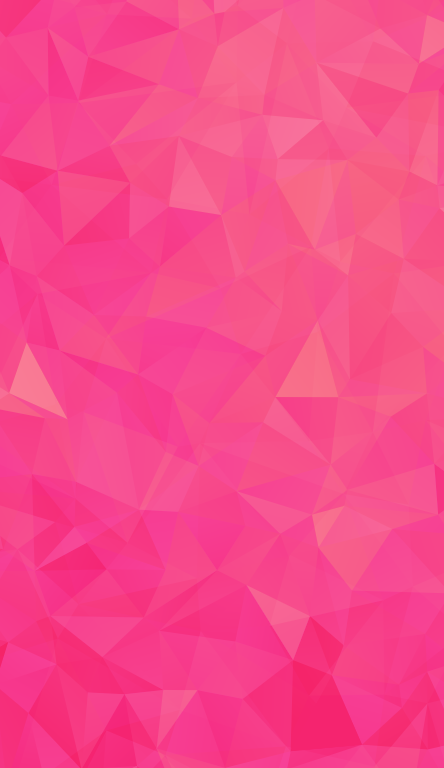
Give the GLSL for this background, as a WebGL 2 fragment shader.

```glsl
#version 300 es
precision highp float;

uniform vec2 u_resolution;
out vec4 fragColor;

const vec3 CRIMSON = vec3(0.96, 0.14, 0.44);
const vec3 HOT_PINK = vec3(0.97, 0.25, 0.56);
const vec3 CORAL = vec3(0.97, 0.38, 0.56);
const vec3 PALE_PINK = vec3(0.98, 0.56, 0.65);

float hash(vec2 p) {
    return fract(sin(dot(p, vec2(127.1, 311.7))) * 43758.5453);
}

mat2 rotation(float angle) {
    float c = cos(angle), s = sin(angle);
    return mat2(c, s, -s, c);
}

float ramp(float low, float high, float x) {
    return clamp((x - low) / (high - low), 0.0, 1.0);
}

float blob(vec2 p, vec2 center, float radius) {
    vec2 d = (p - center) / radius;
    return exp(-dot(d, d));
}

// Mesh vertex: a grid point moved at random
vec2 vertex(vec2 cell) {
    return cell + 0.94 * (vec2(hash(cell), hash(cell + 37.3)) - 0.5);
}

// Positive when p lies to the left of the line from a to b
float side(vec2 a, vec2 b, vec2 p) {
    vec2 u = b - a, v = p - a;
    return u.x * v.y - u.y * v.x;
}

float coverage(vec2 p, vec2 a, vec2 b, vec2 c, float pixel) {
    float ab = side(a, b, p) / distance(a, b);
    float bc = side(b, c, p) / distance(b, c);
    float ca = side(c, a, p) / distance(c, a);
    return clamp(min(ab, min(bc, ca)) / pixel + 0.5, 0.0, 1.0);
}

// Weighted facet: middle point, tone offset, tint offset
void addFacet(inout vec4 sum, inout float total, vec2 p,
              vec2 a, vec2 b, vec2 c, vec2 id, float pixel) {
    float weight = coverage(p, a, b, c, pixel);
    vec2 middle = (a + b + c) / 3.0;
    float tone = hash(id + 5.1) + hash(id + 11.7) - 1.0;
    float highlight = ramp(0.9, 1.0, hash(id + 23.9));
    float angle = 6.2832 * hash(id + 41.3);
    float slope = dot(p - middle, vec2(cos(angle), sin(angle)));
    tone += 1.7 * highlight + 0.35 * slope;
    sum += weight * vec4(middle, tone, hash(id + 59.2) - 0.5);
    total += weight;
}

// Irregular triangle mesh; each quad is split along its better diagonal
vec4 facets(vec2 p, float pixel) {
    vec4 sum = vec4(0.0);
    float total = 0.0;
    for (int y = -1; y <= 1; y++) {
        for (int x = -1; x <= 1; x++) {
            vec2 cell = floor(p) + vec2(x, y);
            vec2 a = vertex(cell), b = vertex(cell + vec2(1.0, 0.0));
            vec2 c = vertex(cell + 1.0), d = vertex(cell + vec2(0.0, 1.0));
            float splitAC = min(side(a, b, c), side(a, c, d));
            float splitBD = min(side(b, c, d), side(b, d, a));
            if (splitBD > splitAC) {
                vec2 first = a;
                a = b; b = c; c = d; d = first;
            }
            addFacet(sum, total, p, a, b, c, cell, pixel);
            addFacet(sum, total, p, a, c, d, cell + 0.5, pixel);
        }
    }
    return sum / max(total, 0.001);
}

// Broad light and dark areas, in units of the canvas width
float broadTone(vec2 p) {
    float tone = 0.245;
    tone += 0.12 * blob(p, vec2(0.85, 1.18), 0.45);
    tone += 0.09 * blob(p, vec2(0.60, 1.65), 0.34);
    tone += 0.11 * blob(p, vec2(0.03, 0.87), 0.14);
    tone += 0.07 * blob(p, vec2(0.76, 0.61), 0.20);
    tone -= 0.05 * blob(p, vec2(0.13, 0.12), 0.26);
    tone -= 0.06 * blob(p, vec2(0.78, 0.10), 0.14);
    return tone - 0.03 * blob(p, vec2(0.20, 1.00), 0.18);
}

vec3 palette(float tone) {
    vec3 color = mix(CRIMSON, HOT_PINK, ramp(0.14, 0.25, tone));
    color = mix(color, CORAL, ramp(0.25, 0.38, tone));
    return mix(color, PALE_PINK, ramp(0.38, 0.56, tone));
}

void main() {
    vec2 p = gl_FragCoord.xy / u_resolution.x;
    float pixel = 1.0 / u_resolution.x;

    // Main facets over a fainter, larger mesh
    float density = 8.5, underDensity = 5.5;
    mat2 turn = rotation(0.45);
    vec4 upper = facets(turn * p * density + 20.0, pixel * density);
    vec4 under = facets(rotation(1.1) * p * underDensity + 60.0, pixel * underDensity);
    vec2 center = transpose(turn) * (upper.xy - 20.0) / density;

    // Tone picks the pink, tint shifts it between coral and magenta
    float tone = broadTone(center) + 0.075 * upper.z + 0.03 * under.z;
    vec3 color = palette(tone);
    color.b += 0.05 * upper.w + 0.03 * under.w;
    color.b -= 0.025 * blob(center, vec2(0.9, 1.1), 0.4);
    fragColor = vec4(clamp(color, 0.0, 1.0), 1.0);
}
```
